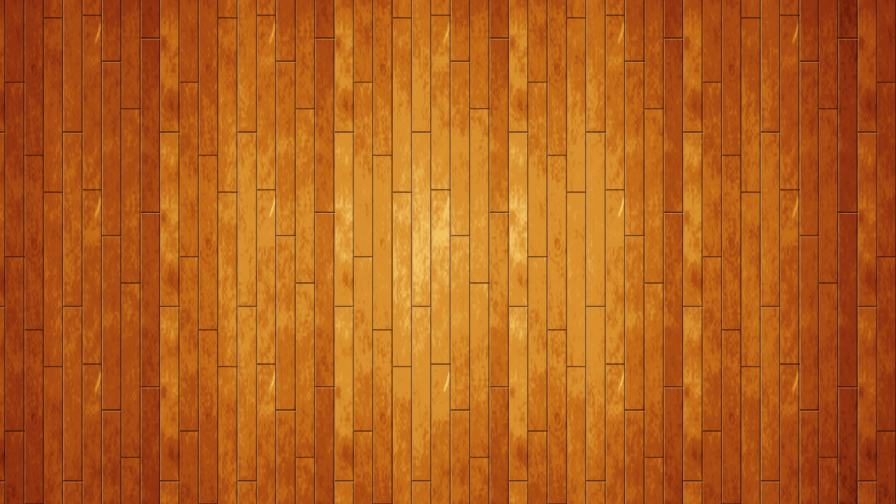
Write a Shadertoy shader that draws this texture.

```glsl
// Vertical strip parquet: a square tile of nine staggered planks, lit warmly from the centre.

const float TILE = 0.346;     // tile side, in canvas heights
const float PLANKS = 9.0;     // planks across one tile
const float TILE_START = 0.241;
const float SEAM_WIDTH = 0.0031;

// Per plank: joint position down the tile, base tone, paleness of its left seam
const float JOINT[9] = float[9](0.623, 0.217, 0.757, 0.472, 0.891, 0.102, 0.757, 0.088, 0.351);
const float TONE[9] = float[9](-0.02, -0.15, 0.06, -0.01, -0.03, 0.05, 0.09, 0.06, -0.04);
const float PALE[9] = float[9](0.35, 0.7, 0.75, 0.25, 0.6, 0.15, 1.0, 0.6, 0.9);

float hash(vec2 p) {
    return fract(sin(dot(p, vec2(127.1, 311.7))) * 43758.5453);
}

float noise(vec2 p) {
    vec2 i = floor(p), f = fract(p);
    f = f * f * (3.0 - 2.0 * f);
    return mix(mix(hash(i), hash(i + vec2(1, 0)), f.x),
               mix(hash(i + vec2(0, 1)), hash(i + vec2(1, 1)), f.x), f.y);
}

float fbm(vec2 p) {
    float sum = 0.0, amp = 0.5;
    for (int i = 0; i < 3; i++) {
        sum += amp * noise(p);
        p = p * 2.1 + 7.3;
        amp *= 0.5;
    }
    return sum / 0.875;
}

// Band of the given width centred on d = 0, with smoothed edges
float band(float d, float width, float px) {
    return 1.0 - smoothstep(0.5 * width - 0.5 * px, 0.5 * width + 0.5 * px, abs(d));
}

// Dark red brown through orange to honey
vec3 woodRamp(float t) {
    vec3 c = mix(vec3(0.42, 0.11, 0.03), vec3(0.57, 0.20, 0.06), smoothstep(0.0, 0.25, t));
    c = mix(c, vec3(0.67, 0.30, 0.07), smoothstep(0.25, 0.5, t));
    c = mix(c, vec3(0.77, 0.42, 0.09), smoothstep(0.5, 0.7, t));
    c = mix(c, vec3(0.85, 0.56, 0.17), smoothstep(0.7, 0.9, t));
    return mix(c, vec3(0.95, 0.76, 0.38), smoothstep(0.95, 1.25, t));
}

// Tone change from grain; q is in plank widths, seed differs per plank
float grain(vec2 q, float seed, float figure) {
    vec2 s = vec2(seed * 17.0, seed * 5.0);
    float cloud = fbm(q * vec2(1.3, 0.9) + s) - 0.5;
    float streak = noise(q * vec2(8.0, 1.6) + s) - 0.5;
    float pores = noise(q * vec2(12.0, 6.0) + s) - 0.5;
    float arches = sin(26.0 * fbm(q * vec2(1.1, 0.28) + s));
    return cloud * mix(0.16, 0.5, figure) + streak * 0.09 + pores * 0.14 + arches * 0.025;
}

// Oval rings around a dark eye
float knot(vec2 q) {
    float d = length(q * vec2(1.6, 0.75));
    return -0.22 * exp(-d * d * 22.0) + 0.08 * sin(d * 24.0) * exp(-d * 1.8);
}

void mainImage(out vec4 fragColor, in vec2 fragCoord) {
    vec2 uv = fragCoord / iResolution.xy;
    float px = 1.0 / iResolution.y;
    vec2 pos = vec2(fragCoord.x, iResolution.y - fragCoord.y) * px;

    // Plank index and coordinates inside it
    float plankWidth = TILE / PLANKS;
    float column = (pos.x - TILE_START) / plankWidth;
    float index = mod(floor(column), PLANKS);
    int k = int(index);
    float along = fract(pos.y / TILE - JOINT[k]);
    vec2 q = vec2(fract(column), along * PLANKS);

    // Wood tone: central glow, plank shade, grain
    float radius = length((uv * 2.0 - 1.0) * vec2(1.0, 0.7));
    float tone = 1.1 - 0.72 * radius + TONE[k];
    tone += grain(q, index + 1.0, k == 2 ? 1.0 : 0.25);
    if (k == 4) tone += knot(q - vec2(0.5, 4.6));
    if (k == 2) tone -= 0.16 * exp(-dot(q - vec2(0.4, 7.6), q - vec2(0.4, 7.6)) * 1.5);
    if (k == 7) {
        float sliver = 0.78 + 0.12 * sin(q.y * 3.0);
        tone += 0.35 * band(q.x - sliver, 0.12, 0.1) * band(q.y - 0.9, 1.0, 0.6);
    }
    vec3 color = woodRamp(tone);

    // Long seams: worn pale line with a dark edge
    float light = clamp(1.15 - 0.6 * radius, 0.0, 1.0);
    vec3 paleSeam = mix(vec3(0.46, 0.27, 0.20), vec3(0.80, 0.60, 0.38), light);
    vec3 darkSeam = woodRamp(tone) * vec3(0.52, 0.44, 0.5);
    float seamIndex = floor(column + 0.5);
    float seamDist = (column - seamIndex) * plankWidth;
    int seam = int(mod(seamIndex, PLANKS));
    float wear = PALE[seam] * (0.65 + 0.5 * noise(vec2(fract(pos.y / TILE) * 40.0, float(seam) * 9.0)));
    color = mix(color, darkSeam, 0.75 * band(seamDist + 0.0012, SEAM_WIDTH, px));
    color = mix(color, paleSeam, clamp(wear, 0.0, 1.0) * band(seamDist - 0.0008, SEAM_WIDTH * 0.8, px));

    // Short joints across the plank
    float jointDist = (along - floor(along + 0.5)) * TILE;
    float jointPale = step(0.55, hash(vec2(index, 3.0))) * 0.6;
    color = mix(color, darkSeam, 0.8 * band(jointDist, SEAM_WIDTH, px));
    color = mix(color, paleSeam, jointPale * band(jointDist - 0.0028, SEAM_WIDTH * 0.7, px));

    fragColor = vec4(color, 1.0);
}
```
